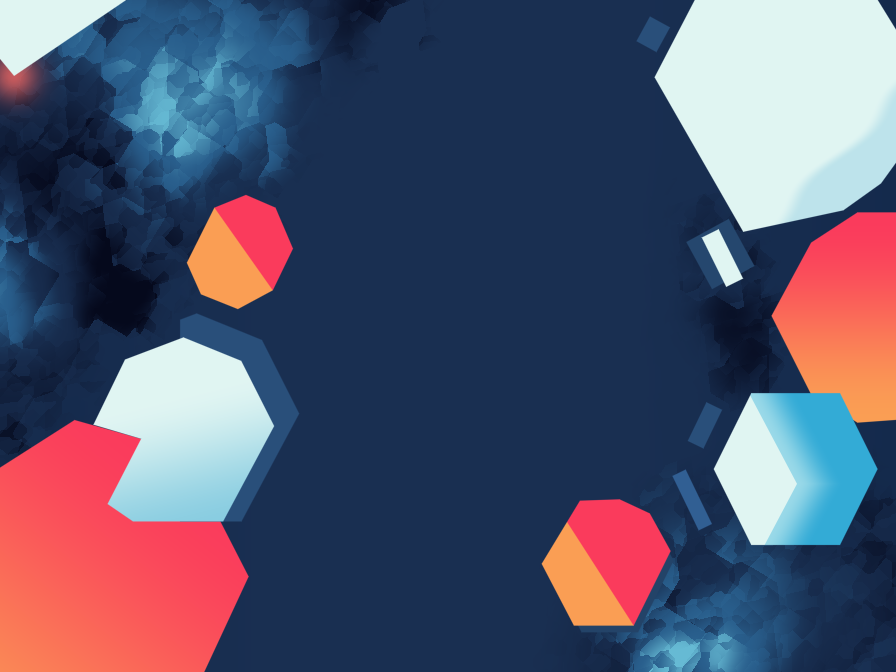
Write a Shadertoy shader that draws this background.

```glsl
// Faceted pale, coral and cyan polygons over navy with blocky painted corners.

// Signed distance to a polygon; spare corners repeat the last one.
float polygon(vec2 p, vec2 v[9]) {
    float d = 9., side = 1.;
    for (int i = 0; i < 9; i++) {
        vec2 a = v[i], b = v[(i + 1) % 9], e = b - a, w = p - a;
        vec2 gap = w - e * clamp(dot(w, e) / max(dot(e, e), 1e-6), 0., 1.);
        d = min(d, dot(gap, gap));
        bvec3 c = bvec3(p.y >= a.y, p.y < b.y, e.x * w.y > e.y * w.x);
        if (all(c) || all(not(c))) side = -side;
    }
    return side * sqrt(d);
}

mat2 turn(float a) { return mat2(cos(a), sin(a), -sin(a), cos(a)); }

float slab(vec2 p, vec2 halfSize, float angle) {
    vec2 q = abs(turn(angle) * p) - halfSize;
    return max(q.x, q.y);
}

vec2 hash2(vec2 p) {
    return fract(sin(p * mat2(127.1, 311.7, 269.5, 183.3)) * 43758.5);
}

// Square-metric cellular noise: random pair of the nearest cell
vec2 blocks(vec2 p) {
    vec2 nearest = p;
    float best = 9.;
    for (int k = 0; k < 9; k++) {
        vec2 id = floor(p) + vec2(k % 3 - 1, k / 3 - 1);
        vec2 gap = abs(p - id - hash2(id));
        float d = max(gap.x, gap.y * .8);
        if (d < best) { best = d; nearest = id; }
    }
    return hash2(nearest + 17.);
}

float glow(vec2 p, float x, float y, float radius) {
    vec2 q = (p - vec2(x, y)) / radius;
    return exp(-dot(q, q));
}

vec3 fill(vec3 under, vec3 over, float d) {
    float soft = .75 / iResolution.y;
    return mix(under, over, smoothstep(soft, -soft, d));
}

// Navy ground with block-shifted light and dark patches
vec3 paintedGround(vec2 p) {
    vec3 navy = vec3(.098, .184, .318) - .02 * smoothstep(.2, .75, abs(p.x - .67));
    vec2 q = p;
    float grain = 0.;
    for (float i = 0.; i < 3.; i++) {
        float size = 13. * pow(1.75, i);
        vec2 r = blocks(turn(.55 + .12 * i) * p * size) - .5;
        q += r * .9 / size;
        grain += r.x * .13;
    }
    float cover = smoothstep(.08, -.05, q.x - .56 - (q.y - 1.) * .75);
    cover = max(cover, smoothstep(.36, .2, length(q - vec2(1.13, 0))));
    cover = max(cover, .8 * max(glow(q, 1.09, .52, .07), glow(q, 1.05, .64, .05)));
    float tone = .29 + grain + .42 * glow(q, .37, .88, .11) + .38 * glow(q, .2, .94, .12)
        + .38 * glow(q, .28, .78, .09) + .5 * glow(q, 0., .59, .08)
        + .55 * glow(q, 1.03, .01, .08) + .3 * glow(q, 1.1, .09, .12)
        - .16 * glow(q, .08, .7, .12) - .35 * glow(q, .16, .58, .05)
        - .35 * glow(q, .56, .93, .08) - .3 * glow(q, 1.09, .5, .07);
    vec3 paint = mix(vec3(.02, .035, .11), vec3(.09, .17, .3), smoothstep(0., .38, tone));
    paint = mix(paint, vec3(.16, .37, .55), smoothstep(.36, .7, tone));
    paint = mix(paint, vec3(.4, .73, .83), smoothstep(.68, 1.05, tone));
    return mix(navy, paint, cover);
}

void mainImage(out vec4 fragColor, in vec2 fragCoord) {
    vec2 p = fragCoord / iResolution.xy * vec2(1.3333, 1);
    vec3 white = vec3(.88, .96, .95), pink = vec3(.98, .23, .36);
    vec3 orange = vec3(.98, .62, .33), steel = vec3(.16, .31, .48);
    vec3 col = paintedGround(p);

    // Corner sheet with a warm tip
    vec2 tip = p - vec2(.021, .887);
    col = mix(col, vec3(.95, .4, .38), .8 * glow(tip, 0., 0., .035));
    col = fill(col, white, max(dot(tip, vec2(.561, -.828)), dot(tip, vec2(-.77, -.64))));

    // Loose slivers
    col = fill(col, steel, slab(p - vec2(1.049, .367), vec2(.013, .032), .45));
    col = fill(col, steel * 1.2, slab(p - vec2(1.03, .256), vec2(.011, .045), -.45));
    col = fill(col, steel, slab(p - vec2(.972, .949), vec2(.017, .021), .5));
    col = fill(col, steel * .9, slab(p - vec2(1.072, .622), vec2(.036, .04), -.5));
    col = fill(col, white, slab(p - vec2(1.075, .616), vec2(.014, .041), -.46));

    // Coral block
    vec2 s = vec2(-.03);
    float d = polygon(p, vec2[9](vec2(-.03, .285), vec2(.111, .375), vec2(.21, .347),
        vec2(.328, .224), vec2(.37, .142), vec2(.29, -.03), s, s, s));
    col = fill(col, mix(orange, pink, smoothstep(-.22, .5, p.x * .75 + p.y * .95)), d);

    // Pale block and its steel side
    vec2 pale[9] = vec2[9](vec2(.273, .498), vec2(.186, .465), vec2(.139, .368),
        vec2(.21, .347), vec2(.16, .25), vec2(.198, .224), vec2(.332, .224),
        vec2(.408, .366), vec2(.359, .463));
    vec2 foot = vec2(.26, .224);
    d = polygon(foot + (p - foot - vec2(.018, 0)) / 1.13, pale);
    col = fill(col, steel, max(d, .268 - p.x));
    float shade = smoothstep(.42, .2, p.y - .25 * (p.x - .28));
    col = fill(col, mix(white, vec3(.53, .8, .88), shade), polygon(p, pale));

    // Two-tone gems, the lower with a side sliver
    s = vec2(.319, .691);
    d = polygon(p, vec2[9](vec2(.278, .609), vec2(.299, .562), vec2(.354, .54),
        vec2(.406, .568), vec2(.436, .63), vec2(.41, .691), vec2(.366, .71), s, s));
    col = fill(col, fill(pink, orange, dot(p - s, vec2(.817, .577))), d);
    s = vec2(.806, .161);
    vec2 gem[9] = vec2[9](vec2(.863, .255), vec2(.922, .257), vec2(.967, .236),
        vec2(.998, .18), vec2(.943, .069), vec2(.854, .069), s, s, s);
    col = fill(col, steel * .85, polygon(p - vec2(.009, -.014), gem) + .004);
    d = dot(p - vec2(.842, .226), vec2(.841, .541));
    col = fill(col, fill(pink, orange, d), polygon(p, gem));

    // Great pale block with a tinted facet
    s = vec2(1.039, 1.01);
    d = polygon(p, vec2[9](vec2(.974, .885), vec2(1.106, .655), vec2(1.255, .687),
        vec2(1.311, .727), vec2(1.345, .774), vec2(1.345, .937), vec2(1.3, 1.01), s, s));
    float facet = p.x - 1.14 - .95 * (p.y - .66) + .012 * sin(p.y * 45.);
    col = fill(col, mix(white, vec3(.74, .89, .92), smoothstep(-.01, .02, facet)), d);

    // Sunset block
    s = vec2(1.345, .684);
    d = polygon(p, vec2[9](vec2(1.276, .684), vec2(1.207, .639), vec2(1.148, .53),
        vec2(1.207, .413), vec2(1.276, .371), vec2(1.345, .376), s, s, s));
    col = fill(col, mix(orange, pink, smoothstep(.37, .68, p.y)), d);

    // Cyan hexagon with a pale chevron
    vec2 h = abs(p - vec2(1.184, .302));
    d = max(h.y - .113, dot(h, vec2(.897, .444)) - .1094);
    float ridge = p.x - 1.186 + .53 * abs(p.y - .28);
    vec3 cyan = mix(vec3(.6, .85, .91), vec3(.2, .67, .84), smoothstep(0., .07, ridge));
    col = fill(col, fill(cyan, white, ridge), d);
    fragColor = vec4(col, 1);
}
```
